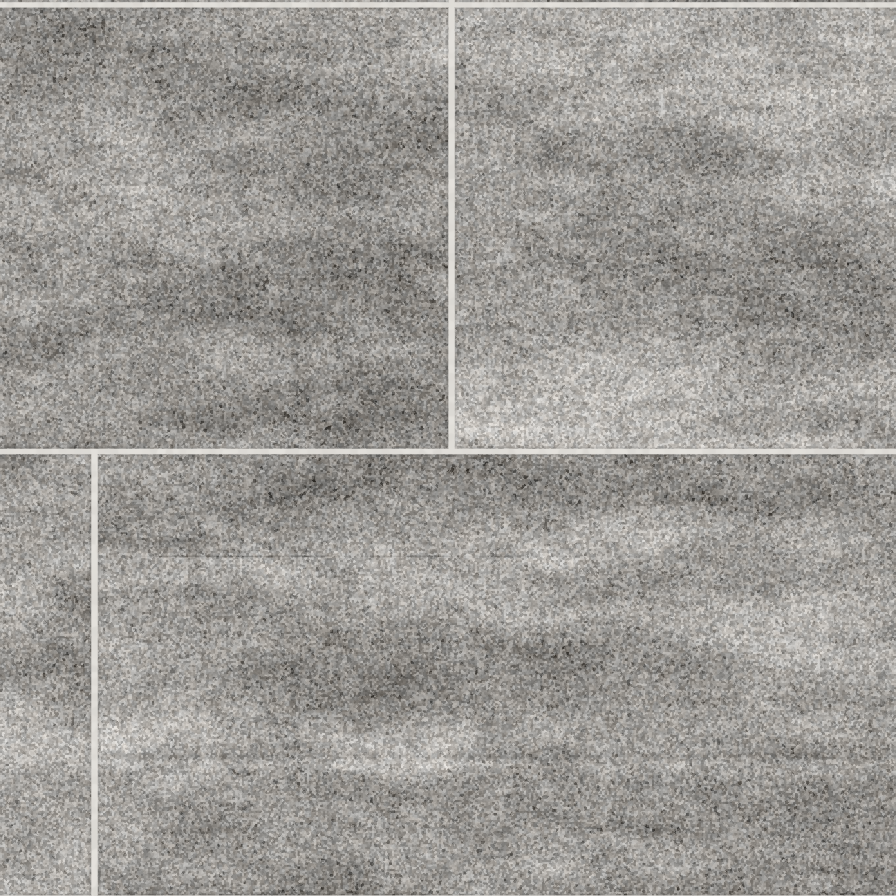
This texture is drawn by a three.js fragment shader. Its source:

```glsl
// Large grey stone tiles in staggered rows, divided by thin pale grout.
// One blended cellular noise gives both the fine mineral grain and, when
// stretched and softened, the long cloudy bands of each tile.
varying vec2 vUv;

float hash(vec2 p) {
  vec3 q = fract(p.xyx * vec3(0.1031, 0.1030, 0.0973));
  q += dot(q, q.yzx + 33.33);
  return fract((q.x + q.y) * q.z);
}

// Random cell values centred on zero; high sharpness shows separate grains
float cells(vec2 p, float sharpness) {
  vec2 base = floor(p);
  float sum = 0.0;
  float total = 0.0;
  for (int j = -1; j <= 1; j++) {
    for (int i = -1; i <= 1; i++) {
      vec2 id = base + vec2(float(i), float(j));
      vec2 site = id + 0.2 + 0.6 * vec2(hash(id + 17.3), hash(id + 41.7));
      vec2 d = p - site;
      float weight = exp(-sharpness * dot(d, d));
      sum += weight * (hash(id) - 0.5);
      total += weight;
    }
  }
  return sum / total;
}

// Soft bar around a height, thickness in canvas units
float streak(float y, float height, float thickness) {
  float d = (y - height) / thickness;
  return exp(-d * d);
}

void main() {
  // Staggered layout: two rows, each tile one canvas wide
  float rowPos = (0.9946 - vUv.y) / 0.4985;
  float row = floor(rowPos);
  float lower = step(0.5, row);
  float across = vUv.x - mix(0.504, 0.1055, lower);
  float column = floor(across);
  vec2 inTile = vec2(fract(across), fract(rowPos));
  vec2 toJoint = min(inTile, 1.0 - inTile) * vec2(1.0, 0.4985);

  // Every tile takes its own region of the stone
  vec2 p = vUv + vec2(column * 3.7 + 8.0, row * 2.3 + 6.0);
  vec2 bent = p + vec2(0.0, 0.004 * sin(p.x * 9.0) + 0.003 * sin(p.x * 23.0 + p.y * 7.0));

  // Long clouds, broken patches, thin layers and faint upright scratches
  float clouds = 0.15 * cells(bent * vec2(2.2, 8.0), 4.0)
    + 0.13 * cells(bent * vec2(5.0, 22.0) + 5.0, 4.0)
    + 0.09 * cells(bent * vec2(17.0, 30.0) + 9.0, 4.0)
    + 0.07 * cells(bent * vec2(40.0, 75.0) + 2.0, 4.0)
    + 0.05 * cells(bent * vec2(14.0, 120.0) + 3.0, 5.0);
  float scratches = 0.03 * cells(p * vec2(150.0, 11.0), 6.0);
  float shade = 0.632 + clouds + scratches;

  // Fine grain, coarser mottling and scattered dark pits
  shade += 0.25 * cells(p * 400.0, 13.0);
  shade += 0.08 * cells(p * 210.0 + 13.0, 10.0);
  float pits = smoothstep(0.38, 0.48, cells(p * 290.0 + 71.0, 28.0));
  shade -= pits * (0.14 - 0.4 * clouds);

  // Worn bands on the upper tiles
  float left = 1.0 - smoothstep(0.35, 0.504, vUv.x);
  float upper = 1.0 - lower;
  shade += upper * 0.03 * left * streak(vUv.y, 0.77, 0.035);
  shade += upper * 0.04 * (1.0 - smoothstep(0.0, 0.2, vUv.x)) * streak(vUv.y, 0.92, 0.05);
  shade -= upper * 0.035 * left * streak(vUv.y, 0.62, 0.05);
  shade -= upper * 0.03 * (1.0 - left) * streak(vUv.y, 0.82, 0.025);
  shade += upper * 0.03 * smoothstep(0.6, 0.95, vUv.x) * streak(vUv.y, 0.75, 0.06);

  // Pale and dark streaks with a hairline crack on the lower tile
  float breakup = 0.5 + cells(vUv * vec2(24.0, 70.0), 6.0);
  float onTile = lower * step(0.0, across);
  float paleBand = streak(vUv.y, 0.143 + 0.003 * sin(vUv.x * 19.0), 0.013);
  shade += onTile * paleBand * (0.3 + breakup) * 0.08 * smoothstep(0.12, 0.3, vUv.x);
  shade -= onTile * streak(vUv.y, 0.156, 0.004) * breakup * 0.09;
  shade -= onTile * streak(vUv.y, 0.24, 0.06) * 0.03;
  float darkFade = 1.0 - smoothstep(0.28, 0.50, vUv.x);
  shade -= onTile * streak(vUv.y, 0.393, 0.010) * breakup * 0.10 * darkFade;
  shade -= onTile * streak(vUv.y, 0.43, 0.04) * 0.02;
  float crackFade = 1.0 - smoothstep(0.35, 0.85, vUv.x);
  shade -= onTile * streak(vUv.y, 0.379, 0.0012) * breakup * 0.22 * crackFade;

  // Warm grey stone, slightly darkened beside the joints
  vec3 stone = vec3(shade) + vec3(0.006, -0.004, -0.020);
  stone += vec3(0.016, 0.0, -0.016) * cells(p * 170.0 + 31.0, 10.0);
  float jointGap = min(toJoint.x - 0.0037, toJoint.y - 0.0031);
  stone *= 1.0 - 0.10 * (1.0 - smoothstep(0.0, 0.004, jointGap));

  // Pale grout with a faint unevenness
  vec3 grout = vec3(0.875, 0.865, 0.845) + 0.04 * cells(vUv * 120.0, 8.0);
  float stoneMask = smoothstep(-0.001, 0.001, jointGap);
  gl_FragColor = vec4(clamp(mix(grout, stone, stoneMask), 0.0, 1.0), 1.0);
}
```
